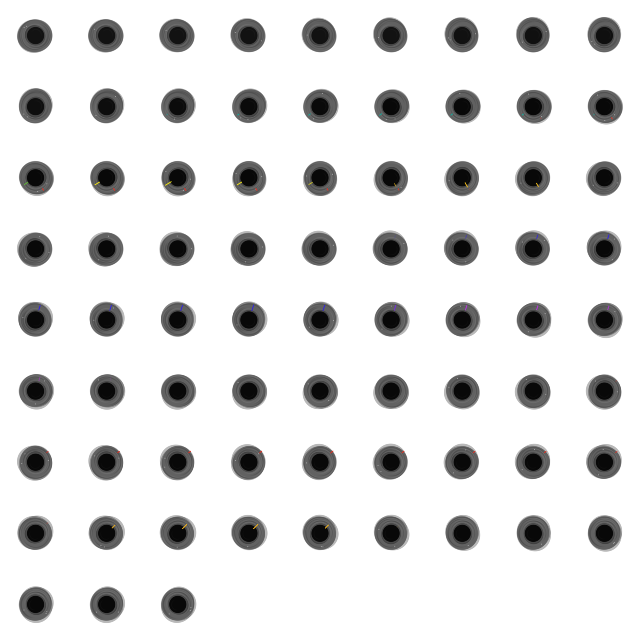
Reproduce this pattern procedurally as a Shadertoy shader.

```glsl
// Nine-column grid of 75 smoky grey discs with black cores, drifting shells and rare coloured ticks.

const float TAU = 6.2831853;
const float GRID = 9.0;
const float DISC_COUNT = 75.0;
const float CORE_RADIUS = 0.120;

// Sine-free hash of one number to 0..1.
float hash(float n) {
    n = fract(n * 0.1031);
    n *= n + 33.33;
    n *= n + n;
    return fract(n);
}

mat2 rotation(float a) {
    float c = cos(a), s = sin(a);
    return mat2(c, s, -s, c);
}

// Antialiased coverage of a signed distance.
float coverage(float d, float px) {
    return 1.0 - smoothstep(-0.5 * px, 0.5 * px, d);
}

// Coverage of a thin stroke, dimmed when narrower than a pixel.
float stroke(float d, float width, float px) {
    float w = max(width, px);
    return coverage(abs(d) - 0.5 * w, px) * width / w;
}

float ellipseDistance(vec2 p, vec2 radii) {
    return (length(p / radii) - 1.0) * min(radii.x, radii.y);
}

// Layer angle: random start, then a slow turn from disc to disc.
float driftAngle(float layer, float index) {
    float rate = mix(-0.24, 0.24, hash(layer + 71.0));
    return TAU * hash(layer + 13.0) + rate * index;
}

// Translucent off-centre ellipse.
float shell(vec2 p, float layer, float index, vec2 radii, float offset, float px) {
    vec2 q = rotation(-driftAngle(layer, index)) * p;
    return coverage(ellipseDistance(q - vec2(offset, 0.3 * offset), radii), px);
}

// Tapered arc that fades out around the ring.
float arc(vec2 p, float layer, float index, float radius, float width, float px) {
    vec2 q = rotation(-driftAngle(layer, index)) * p;
    float fade = smoothstep(0.1, 0.9, q.x / max(length(q), 0.001));
    return fade * stroke(length(q - vec2(0.012, 0.0)) - radius, width, px);
}

// Radial tick between two radii.
float radialTick(vec2 p, float angle, vec2 span, float width, float px) {
    vec2 q = rotation(-angle) * p;
    q.x -= clamp(q.x, span.x, span.y);
    return stroke(length(q), width, px);
}

// Tick that grows in and out over a run of discs.
vec3 addTick(vec3 color, vec2 p, float index, vec2 run, float angle, vec2 span, vec3 tint, float px) {
    float life = 1.0 - abs(index - run.x) / run.y;
    if (life <= 0.0) return color;
    float halfLength = 0.5 * (span.y - span.x) * mix(0.35, 1.0, life);
    float middle = 0.5 * (span.x + span.y);
    float mask = radialTick(p, angle, middle + vec2(-halfLength, halfLength), 0.014, px);
    return mix(color, tint, mask * smoothstep(0.0, 0.5, life));
}

vec3 disc(vec2 p, float index, float px) {
    // Overlapping outer shells
    float shade = 1.0;
    for (float i = 0.0; i < 3.0; i++) {
        vec2 radii = vec2(0.247, 0.230) + 0.008 * (hash(i + 5.0) - 0.5);
        shade *= mix(1.0, 0.725, shell(p, i, index, radii, 0.012, px));
    }

    // Fine dark and light arcs
    for (float i = 0.0; i < 8.0; i++) {
        float radius = 0.150 + 0.009 * i;
        float tone = mod(i, 3.0) < 1.0 ? 0.50 : 0.22;
        shade = mix(shade, tone, 0.65 * arc(p, i + 20.0, index, radius, 0.007, px));
    }

    // Dark collar and core
    shade = mix(shade, 0.25, shell(p, 40.0, index, vec2(0.148, 0.139), 0.006, px));
    shade = mix(shade, 0.38, 0.7 * stroke(length(p) - 0.132, 0.005, px));
    float coreTone = 0.03 + 0.04 * (1.0 - smoothstep(4.0, 16.0, index));
    shade = mix(shade, coreTone, coverage(length(p) - CORE_RADIUS, px));
    shade += 0.05 * arc(p, 45.0, index, 0.075, 0.006, px);

    // Pale specks
    for (float i = 0.0; i < 3.0; i++) {
        float a = driftAngle(i + 50.0, index);
        vec2 spot = mix(0.13, 0.20, hash(i + 60.0)) * vec2(cos(a), sin(a));
        float visible = step(0.45, hash(index * 3.0 + i + 90.0));
        shade = mix(shade, 0.8, 0.6 * visible * coverage(length(p - spot) - 0.007, px));
    }

    // Coloured ticks
    vec3 color = vec3(shade);
    vec3 limeToYellow = mix(vec3(0.2, 0.8, 0.2), vec3(0.9, 0.85, 0.1), smoothstep(17.5, 19.0, index));
    vec3 blueToViolet = mix(vec3(0.2, 0.15, 0.85), vec3(0.7, 0.2, 0.85), smoothstep(40.0, 42.0, index));
    color = addTick(color, p, index, vec2(14.0, 4.0), -2.5, vec2(0.17, 0.20), vec3(0.1, 0.65, 0.6), px);
    color = addTick(color, p, index, vec2(20.0, 3.0), -2.6, vec2(0.11, 0.20), limeToYellow, px);
    color = addTick(color, p, index, vec2(20.0, 5.0), -1.0, vec2(0.18, 0.21), vec3(0.85, 0.2, 0.15), px);
    color = addTick(color, p, index, vec2(24.2, 1.7), -1.05, vec2(0.08, 0.15), vec3(0.9, 0.7, 0.1), px);
    color = addTick(color, p, index, vec2(39.0, 8.0), 1.26, vec2(0.14, 0.22), blueToViolet, px);
    color = addTick(color, p, index, vec2(58.0, 6.0), 0.71, vec2(0.20, 0.24), vec3(0.85, 0.2, 0.15), px);
    return addTick(color, p, index, vec2(65.6, 2.6), 0.78, vec2(0.09, 0.18), vec3(0.95, 0.7, 0.1), px);
}

void mainImage(out vec4 fragColor, in vec2 fragCoord) {
    vec2 grid = GRID * fragCoord / iResolution.xy;
    vec2 cell = floor(grid);
    float index = (GRID - 1.0 - cell.y) * GRID + cell.x;
    float px = GRID / min(iResolution.x, iResolution.y);
    vec3 color = index < DISC_COUNT ? disc(fract(grid) - 0.5, index, px) : vec3(1.0);
    fragColor = vec4(color, 1.0);
}
```
